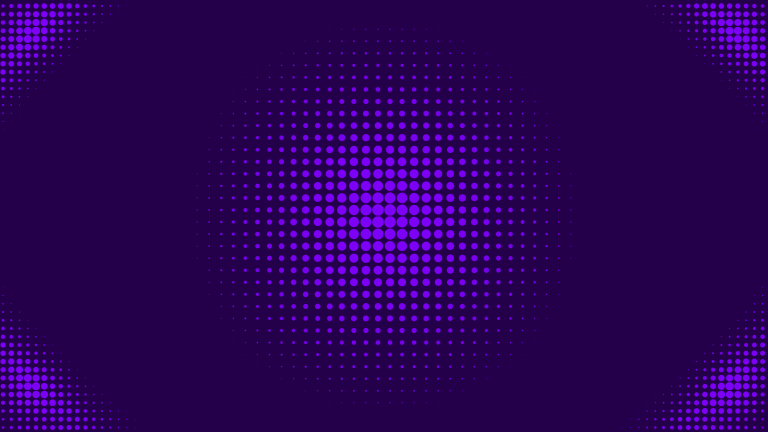
This background is drawn by a Shadertoy shader. Its source:

```glsl
// Violet halftone disc with four curved halftone patches in the corners of a dark purple field.

const vec3 FIELD = vec3(0.14, 0.0, 0.29);
const vec3 SMALL_DOT = vec3(0.45, 0.0, 0.90);
const vec3 LARGE_DOT = vec3(0.49, 0.0, 0.97);

// Centre of the grid cell that holds p; phase is the position of one dot.
vec2 nearestDot(vec2 p, vec2 phase, float pitch) {
    return phase + pitch * floor((p - phase) / pitch + 0.5);
}

// Antialiased dot coverage that fades out once it is thinner than a pixel.
float dotMask(float dist, float radius, float pixel) {
    return clamp(0.5 + (radius - dist) / pixel, 0.0, 1.0)
         * clamp(2.0 * radius / pixel, 0.0, 1.0);
}

// Dot size of the disc shrinks linearly from the middle to the rim.
float discStrength(vec2 p) {
    return max(0.0, 1.0 - length(p) / 0.4745);
}

// Dot size of a patch peaks on a concave curve and falls off along both sides.
float patchStrength(vec2 q) {
    q = max(q, 0.0);
    float level = pow(q.x, 0.8) + pow(q.y, 0.8) - 0.259;
    float across = 1.0 - abs(level) / (level < 0.0 ? 0.35 : 0.187);
    float along = 1.0 - abs(q.x - q.y) / 0.44;
    return max(across, 0.0) * max(along, 0.0);
}

vec3 paintDot(vec3 base, float dist, float radius, float strength, float pixel) {
    vec3 tint = mix(SMALL_DOT, LARGE_DOT, smoothstep(0.2, 0.8, strength));
    return mix(base, tint, dotMask(dist, radius, pixel));
}

void mainImage(out vec4 fragColor, in vec2 fragCoord) {
    // Canvas height is one unit, with the origin in the middle.
    float pixel = 1.0 / iResolution.y;
    vec2 halfSize = 0.5 * iResolution.xy * pixel;
    vec2 p = fragCoord * pixel - halfSize;
    vec3 color = FIELD;

    // Central disc
    float discPitch = 0.0279;
    vec2 discDot = nearestDot(p, vec2(0.5 * discPitch), discPitch);
    float disc = discStrength(discDot);
    color = paintDot(color, distance(p, discDot), 0.0139 * disc, disc, pixel);

    // Corner patches, measured inward from the nearest corner
    float patchPitch = 0.0191;
    bool right = p.x > 0.0;
    bool top = p.y > 0.0;
    vec2 q = halfSize - abs(p);
    vec2 phase = vec2(right ? 0.0125 : 0.007, top ? 0.0139 : 0.0104);
    vec2 shift = top ? vec2(0.0) : (right ? vec2(0.014, 0.028) : vec2(0.0, 0.032));
    vec2 patchDot = nearestDot(q, phase, patchPitch);
    float corner = patchStrength(patchDot - shift);
    color = paintDot(color, distance(q, patchDot), 0.0097 * corner, corner, pixel);

    fragColor = vec4(color, 1.0);
}
```
